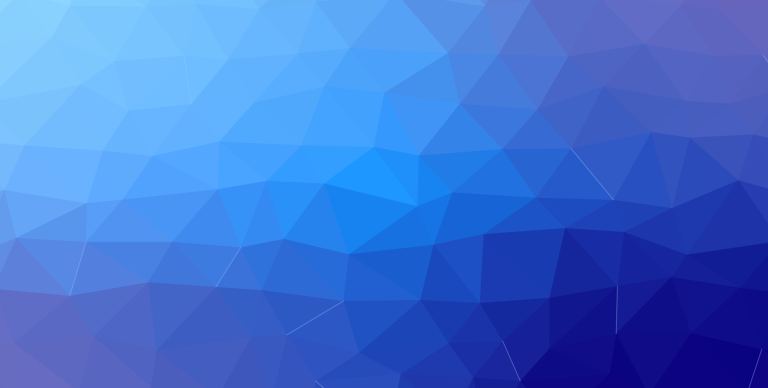
This background is drawn by a WebGL 1 fragment shader. Its source:

```glsl
precision highp float;
// Low-poly background: flat triangles tinted by a sky-to-indigo gradient mesh.

uniform vec2 u_resolution;

const vec2 CELLS = vec2(11.5, 8.0);   // grid cells across and up the canvas
const float JITTER = 0.3;             // vertex displacement, in cells
const float SHADE_VARIATION = 0.025;  // brightness spread between facets
const float HAIRLINE_SHARE = 0.07;    // share of facets with a bright seam
const vec3 HAIRLINE_COLOR = vec3(0.62, 0.78, 1.0);

float hash(vec2 p) {
  vec3 q = fract(vec3(p.xyx) * vec3(0.1031, 0.1030, 0.0973));
  q += dot(q, q.yzx + 33.33);
  return fract((q.x + q.y) * q.z);
}

float ramp(float from, float to, float t) {
  return clamp((t - from) / (to - from), 0.0, 1.0);
}

// Five evenly spaced colours from left to right.
vec3 blendRow(float x, vec3 a, vec3 b, vec3 c, vec3 d, vec3 e) {
  vec3 color = mix(a, b, ramp(0.0, 0.25, x));
  color = mix(color, c, ramp(0.25, 0.5, x));
  color = mix(color, d, ramp(0.5, 0.75, x));
  return mix(color, e, ramp(0.75, 1.0, x));
}

// Gradient mesh, stacked from the bottom row to the top row.
vec3 meshColor(vec2 uv) {
  float x = uv.x;
  vec3 color = blendRow(x, vec3(0.42, 0.42, 0.75), vec3(0.29, 0.36, 0.74),
    vec3(0.14, 0.29, 0.73), vec3(0.05, 0.01, 0.50), vec3(0.04, 0.0, 0.50));
  vec3 low = blendRow(x, vec3(0.40, 0.44, 0.78), vec3(0.25, 0.38, 0.77),
    vec3(0.12, 0.32, 0.77), vec3(0.07, 0.09, 0.56), vec3(0.05, 0.04, 0.53));
  vec3 lowMiddle = blendRow(x, vec3(0.38, 0.57, 0.91), vec3(0.25, 0.50, 0.90),
    vec3(0.11, 0.42, 0.86), vec3(0.10, 0.18, 0.65), vec3(0.08, 0.13, 0.60));
  vec3 middle = blendRow(x, vec3(0.42, 0.68, 0.98), vec3(0.29, 0.62, 1.0),
    vec3(0.06, 0.57, 1.0), vec3(0.12, 0.33, 0.78), vec3(0.16, 0.25, 0.70));
  vec3 high = blendRow(x, vec3(0.50, 0.78, 1.0), vec3(0.40, 0.71, 1.0),
    vec3(0.24, 0.62, 1.0), vec3(0.25, 0.38, 0.78), vec3(0.30, 0.37, 0.74));
  vec3 top = blendRow(x, vec3(0.56, 0.84, 1.0), vec3(0.47, 0.77, 1.0),
    vec3(0.36, 0.66, 0.97), vec3(0.37, 0.43, 0.78), vec3(0.41, 0.40, 0.74));
  color = mix(color, low, ramp(0.0, 0.2, uv.y));
  color = mix(color, lowMiddle, ramp(0.2, 0.35, uv.y));
  color = mix(color, middle, ramp(0.35, 0.5, uv.y));
  color = mix(color, high, ramp(0.5, 0.7, uv.y));
  return mix(color, top, ramp(0.7, 1.0, uv.y));
}

// Jittered vertex of a grid whose odd rows are shifted by half a cell.
vec2 gridVertex(vec2 id, vec2 cellSize) {
  vec2 offset = vec2(hash(id + 17.3), hash(id + 61.7)) * 2.0 - 1.0;
  vec2 stagger = vec2(0.5 * mod(id.y, 2.0), 0.0);
  return (id + stagger + JITTER * offset) * cellSize;
}

// Signed distance to a line, positive on its left side.
float lineSide(vec2 p, vec2 a, vec2 b) {
  vec2 d = normalize(b - a);
  return d.x * (p.y - a.y) - d.y * (p.x - a.x);
}

float segmentDistance(vec2 p, vec2 a, vec2 b) {
  vec2 d = b - a;
  return length(p - a - d * clamp(dot(p - a, d) / dot(d, d), 0.0, 1.0));
}

// Adds one facet: rgb is weighted colour, a is total coverage.
void addFacet(vec2 p, vec2 a, vec2 b, vec2 c, float seed, vec2 canvas,
              float pixel, inout vec4 sum, inout float seam) {
  float inside = min(lineSide(p, a, b), min(lineSide(p, b, c), lineSide(p, c, a)));
  float coverage = clamp(0.5 + inside / pixel, 0.0, 1.0);
  vec2 center = clamp((a + b + c) / (3.0 * canvas), 0.0, 1.0);
  vec3 color = meshColor(center) + SHADE_VARIATION * (seed - 0.5);
  sum += vec4(color, 1.0) * coverage;
  float thread = 1.0 - smoothstep(0.0, 0.0015 + 0.5 * pixel, segmentDistance(p, c, a));
  seam = max(seam, thread * step(1.0 - HAIRLINE_SHARE, seed));
}

void main() {
  vec2 p = gl_FragCoord.xy / u_resolution.y;
  vec2 canvas = vec2(u_resolution.x / u_resolution.y, 1.0);
  vec2 cellSize = canvas / CELLS;
  float pixel = 1.0 / u_resolution.y;
  vec2 home = floor(p / cellSize);
  vec4 sum = vec4(0.0);
  float seam = 0.0;

  // Test both triangles of every nearby cell.
  for (int j = -1; j <= 1; j++) {
    for (int i = -2; i <= 1; i++) {
      vec2 id = home + vec2(float(i), float(j));
      vec2 a = gridVertex(id, cellSize);
      vec2 b = gridVertex(id + vec2(1.0, 0.0), cellSize);
      vec2 c = gridVertex(id + vec2(0.0, 1.0), cellSize);
      vec2 d = gridVertex(id + vec2(1.0, 1.0), cellSize);
      bool evenRow = mod(id.y, 2.0) < 0.5;
      vec2 lowerTip = evenRow ? c : d;
      vec2 upperTip = evenRow ? b : a;
      addFacet(p, a, b, lowerTip, hash(id + 5.1), canvas, pixel, sum, seam);
      addFacet(p, upperTip, d, c, hash(id + 9.4), canvas, pixel, sum, seam);
    }
  }

  vec3 color = sum.rgb / max(sum.a, 0.001);
  gl_FragColor = vec4(mix(color, HAIRLINE_COLOR, 0.3 * seam), 1.0);
}
```
